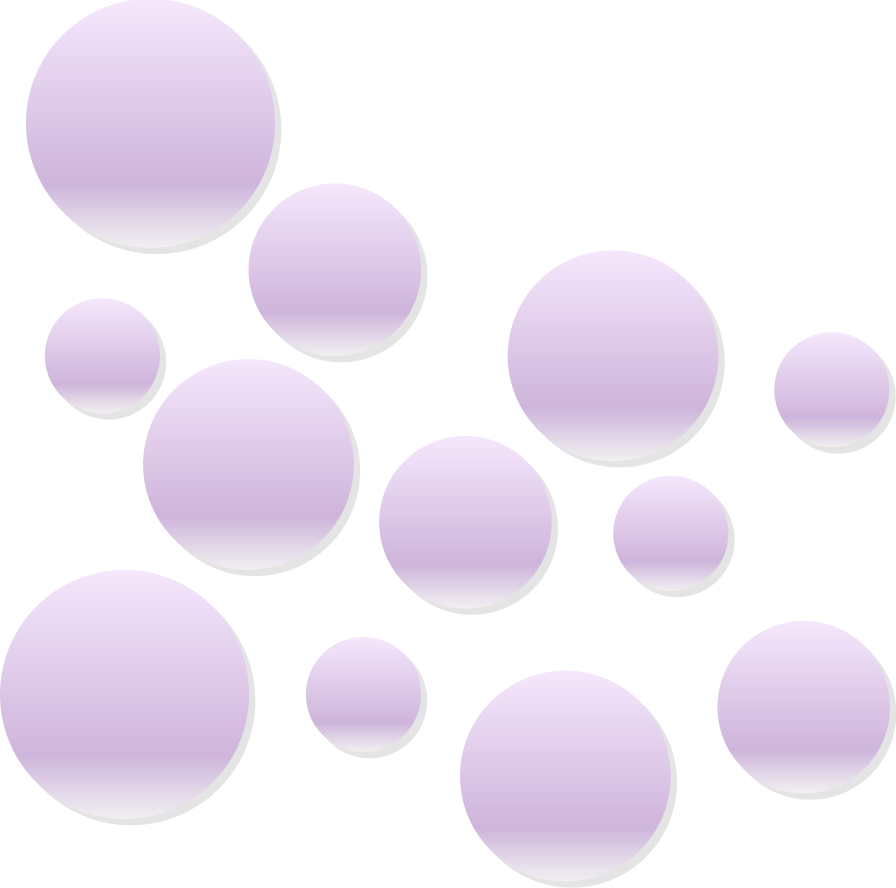
A Shadertoy shader for this background:

```glsl
// Coverage of a disc with a one-pixel soft edge
float disc(vec2 p, float radius, float pixel) {
    return clamp(0.5 - (length(p) - radius) / pixel, 0.0, 1.0);
}

// Vertical gradient, h runs from 0 at the bottom to 1 at the top
vec3 bubbleColor(float h) {
    vec3 silver = vec3(0.945, 0.940, 0.945);
    vec3 mauve = vec3(0.808, 0.710, 0.859);
    vec3 lilac = vec3(0.961, 0.906, 0.988);
    return h < 0.255 ? mix(silver, mauve, h / 0.255)
                     : mix(mauve, lilac, (h - 0.255) / 0.745);
}

void mainImage(out vec4 fragColor, in vec2 fragCoord) {
    // One unit is the canvas width
    float pixel = 1.0 / iResolution.x;
    vec2 p = fragCoord * pixel;

    // Center and radius of each bubble
    vec3 bubbles[12] = vec3[12](
        vec3(0.168, 0.8535, 0.139), vec3(0.3737, 0.690, 0.0963),
        vec3(0.1143, 0.594, 0.0642), vec3(0.6842, 0.594, 0.1176),
        vec3(0.9284, 0.556, 0.0642), vec3(0.2773, 0.4727, 0.1176),
        vec3(0.5195, 0.4082, 0.0963), vec3(0.7487, 0.3958, 0.0642),
        vec3(0.139, 0.216, 0.139), vec3(0.4056, 0.216, 0.0642),
        vec3(0.631, 0.125, 0.1176), vec3(0.897, 0.2018, 0.0963));

    vec3 color = vec3(1.0);
    for (int i = 0; i < 12; i++) {
        vec2 q = p - bubbles[i].xy;
        float radius = bubbles[i].z;

        // Hard shadow, down and to the right
        float shadow = disc(q - vec2(0.007, -0.007), radius, pixel);
        color = mix(color, vec3(0.896), shadow);

        // Shaded bubble
        float height = clamp(0.5 + 0.5 * q.y / radius, 0.0, 1.0);
        color = mix(color, bubbleColor(height), disc(q, radius, pixel));
    }
    fragColor = vec4(color, 1.0);
}
```
